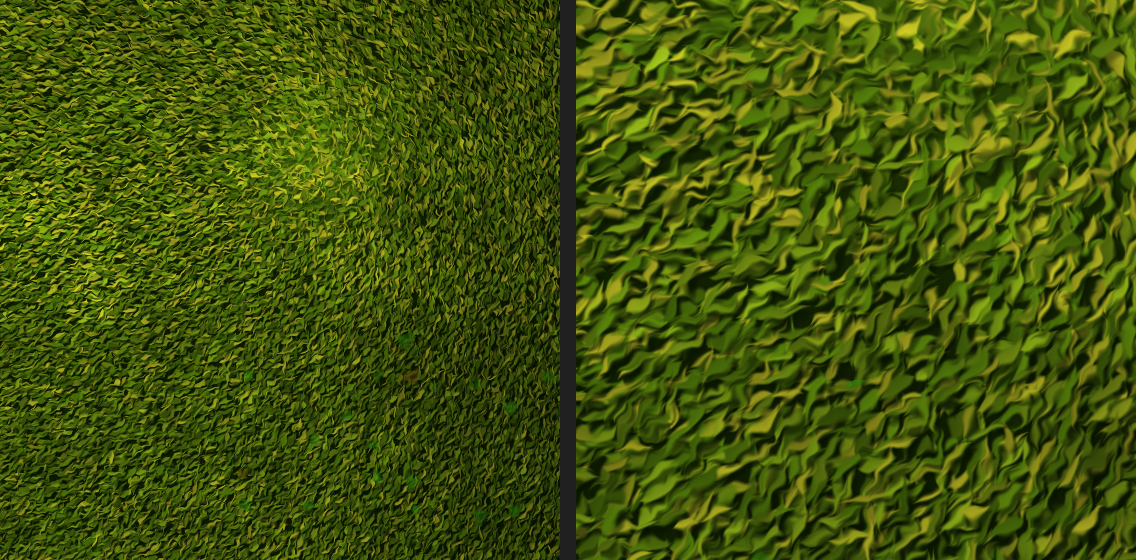
Left: the whole. Right: its middle third, enlarged.
Give the GLSL for this texture, as a Shadertoy shader.

```glsl
const int LAYERS = 6;
const float BLADE_CELLS = 58.0;
const float BLADE_LENGTH = 0.0135;    // half length
const float BLADE_WIDTH = 0.0032;     // half width
const float EDGE = 0.0015;
const float LEAN = -1.42;
const float ANGLE_JITTER = 1.3;
const float RAGGED = 0.0045;
const float CLOVER_CELLS = 17.0;
const vec2 SPOT = vec2(0.57, 0.71);
const vec2 GLOW = vec2(0.08, 0.55);
const vec2 SHADOW_OFFSET = vec2(0.0026, -0.0034);
const vec3 SOIL = vec3(0.03, 0.07, 0.0);
const vec3 LEAF = vec3(0.265, 0.395, 0.032);
const vec3 LIME = vec3(0.43, 0.53, 0.07);
const vec3 STRAW = vec3(0.56, 0.555, 0.10);
const vec3 CLOVER = vec3(0.18, 0.50, 0.04);
const vec3 DEAD_LEAF = vec3(0.47, 0.36, 0.06);

vec3 hash3(vec2 cell, float seed) {
    vec3 h = fract(vec3(cell.xyx + seed * 7.31) * vec3(0.1031, 0.1030, 0.0973));
    h += dot(h, h.yxz + 33.33);
    return fract((h.xxy + h.yzz) * h.zyx);
}

float gradientNoise(vec2 p) {
    vec2 i = floor(p), f = fract(p);
    vec2 u = f * f * f * (f * (f * 6.0 - 15.0) + 10.0);
    vec4 corner;
    for (int k = 0; k < 4; k++) {
        vec2 o = vec2(k & 1, k >> 1);
        float a = 6.2832 * hash3(i + o, 3.0).x;
        corner[k] = dot(vec2(cos(a), sin(a)), f - o);
    }
    return mix(mix(corner.x, corner.y, u.x), mix(corner.z, corner.w, u.x), u.y);
}

float falloff(vec2 p, vec2 center, float radius) {
    vec2 d = (p - center) / radius;
    return exp(-dot(d, d));
}

// The lie of the grass turns by half a revolution around the spot.
float grassAngle(vec2 p) {
    vec2 d = p - SPOT;
    return 0.5 * atan(d.y, d.x + 1e-5) + LEAN;
}

float bladeMask(vec2 q, float halfLength, float halfWidth, float bend) {
    float t = q.x / halfLength;
    float d = abs(q.y + bend * (t * t - 0.4)) - halfWidth * (1.0 - t * t);
    return smoothstep(EDGE, -EDGE, d);
}

float lightAt(vec2 p) {
    float light = mix(1.12, 0.84, smoothstep(0.45, 1.0, p.x));
    light *= mix(0.88, 1.0, smoothstep(0.38, 0.52, p.y));
    light *= mix(1.0, 0.90, smoothstep(0.75, 1.0, p.y));
    light += 0.14 * falloff(p, SPOT, 0.15) + 0.16 * falloff(p, GLOW, 0.24);
    return light * (1.0 + 0.18 * gradientNoise(p * 9.0));
}

vec3 bladeColor(vec3 rnd, float dry) {
    vec3 color = mix(LEAF, LIME, smoothstep(0.3, 0.95, rnd.x));
    color = mix(color, STRAW, dry);
    return color * mix(0.70 + 0.12 * dry, 1.18, rnd.z);
}

void paintBlades(inout vec3 color, vec2 p, float layer, float gapDepth, float dryness) {
    vec2 grid = p * BLADE_CELLS + layer * vec2(0.37, 0.61);
    vec2 home = floor(grid);
    float jitter = ANGLE_JITTER + 1.6 * falloff(p, SPOT, 0.13);
    for (int y = -1; y <= 1; y++)
    for (int x = -1; x <= 1; x++) {
        vec2 cell = home + vec2(x, y);
        vec3 place = hash3(cell, layer + 1.0);
        vec3 form = hash3(cell, layer + 21.0);
        vec3 tint = hash3(cell, layer + 41.0);
        vec2 offset = (grid - cell - place.xy) / BLADE_CELLS;
        float angle = grassAngle(p - offset) + (place.z - 0.5) * jitter;
        mat2 turn = mat2(cos(angle), -sin(angle), sin(angle), cos(angle));

        float dry = smoothstep(-0.08, 0.08, dryness - tint.y);
        float halfLength = BLADE_LENGTH * mix(0.5, 1.0, form.x);
        float halfWidth = BLADE_WIDTH * mix(0.5, 1.3, form.y * form.y) * (1.0 - 0.15 * dry);
        float bend = (form.z - 0.5) * 0.004;
        vec2 q = turn * offset;
        float shadow = bladeMask(turn * (offset - SHADOW_OFFSET), halfLength, halfWidth, bend);
        float blade = bladeMask(q, halfLength, halfWidth, bend);

        vec3 shade = bladeColor(tint, dry);
        shade *= 1.0 + 0.08 * clamp(q.y / halfWidth, -1.0, 1.0);
        color = mix(color, SOIL, shadow * gapDepth);
        color = mix(color, shade, blade);
    }
}

// Small lobed leaves and dead scraps in the lower lawn.
void paintClover(inout vec3 color, vec2 p) {
    vec2 grid = p * CLOVER_CELLS;
    vec2 cell = floor(grid);
    vec3 rnd = hash3(cell, 71.0);
    vec3 kind = hash3(cell, 83.0);
    vec2 d = (grid - cell - mix(vec2(0.3), vec2(0.7), rnd.xy)) / CLOVER_CELLS;
    float lobes = 1.0 + 0.22 * cos(3.0 * atan(d.y, d.x + 1e-5) + 6.0 * kind.z);
    float radius = mix(0.007, 0.013, kind.x) * lobes;
    radius *= 1.0 + 0.7 * gradientNoise(p * 110.0);
    float region = smoothstep(0.48, 0.38, p.y) * smoothstep(0.2, 0.6, p.x);
    float present = step(rnd.z, 0.22 * region);
    vec3 leaf = kind.y < 0.25 ? DEAD_LEAF : CLOVER;
    leaf *= 0.9 + 0.6 * gradientNoise(p * 75.0);
    color = mix(color, leaf, 0.6 * present * smoothstep(0.003, -0.003, length(d) - radius));
}

void mainImage(out vec4 fragColor, in vec2 fragCoord) {
    vec2 p = fragCoord / iResolution.y;
    vec2 ragged = p + RAGGED * vec2(gradientNoise(p * 95.0), gradientNoise(p * 95.0 + 31.0));
    float upper = smoothstep(0.36, 0.54, p.y);
    float spot = falloff(p, SPOT, 0.14);
    float gapDepth = mix(0.50, 0.68, smoothstep(0.5, 1.0, p.x)) * (1.0 - 0.68 * spot);
    float dryness = mix(0.19, 0.32, upper) + 0.16 * gradientNoise(p * 7.0 + 4.0);

    vec3 color = mix(SOIL, LEAF, 0.1 + 0.6 * spot);
    for (int i = 0; i < LAYERS; i++)
        paintBlades(color, ragged, float(i), gapDepth, dryness);
    paintClover(color, p);
    color *= lightAt(p);
    fragColor = vec4(clamp(color, 0.0, 1.0), 1.0);
}
```
